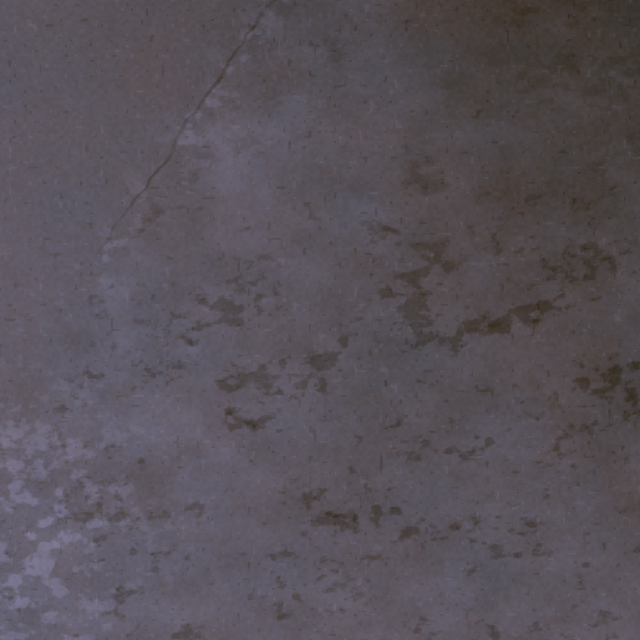
Reproduce this texture procedurally as a WebGL 1 fragment shader.

```glsl
precision highp float;
// Worn concrete floor in dim light: a smooth slab at the upper left meets a
// pitted one along a diagonal crack. A brown-to-lilac ramp is driven by a
// broad light field, then fbm mottling, pits, strokes, chips and fine grain.
uniform vec2 u_resolution;

const vec3 BROWN = vec3(0.275, 0.245, 0.236);
const vec3 LILAC = vec3(0.420, 0.400, 0.470);
const vec3 HUE_DRIFT = vec3(0.026, -0.004, -0.026);

// Light at the corners, as a position on the colour ramp
const float LIGHT_BL = 0.90;
const float LIGHT_BR = 0.50;
const float LIGHT_TL = 0.57;
const float LIGHT_TR = -0.12;
const float LIGHT_CENTRE = 0.13;

const vec2 CRACK_TOP = vec2(0.43, 1.0);
const float CRACK_SLOPE = 0.70;
const float CRACK_WIDTH = 0.0017;
const float GRAIN_SCALE = 175.0;
const float GRAIN_STRENGTH = 0.24;
const float PIT_DEPTH = 0.42;
const int STROKES = 12;

float hash(vec2 p) {
  vec3 q = fract(p.xyx * vec3(0.1031, 0.1030, 0.0973));
  q += dot(q, q.yzx + 33.33);
  return fract((q.x + q.y) * q.z);
}

float noise(vec2 p) {
  vec2 i = floor(p);
  vec2 f = fract(p);
  f = f * f * (3.0 - 2.0 * f);
  float low = mix(hash(i), hash(i + vec2(1.0, 0.0)), f.x);
  float high = mix(hash(i + vec2(0.0, 1.0)), hash(i + vec2(1.0)), f.x);
  return mix(low, high, f.y);
}

// Four octaves, scaled to 0..1
float fbm(vec2 p) {
  float sum = 0.0;
  float amp = 0.533;
  for (int i = 0; i < 4; i++) {
    sum += amp * noise(p);
    p = mat2(1.6, 1.2, -1.2, 1.6) * p + 17.3;
    amp *= 0.5;
  }
  return sum;
}

float segmentDistance(vec2 p, vec2 a, vec2 b) {
  vec2 ab = b - a;
  return length(p - a - ab * clamp(dot(p - a, ab) / dot(ab, ab), 0.0, 1.0));
}

// Short ragged gouges, mostly falling gently to the right
float gouges(vec2 p) {
  float mark = 0.0;
  vec2 ragged = p + 0.024 * (vec2(fbm(p * 38.0), fbm(p * 38.0 + 50.0)) - 0.5);
  for (int i = 0; i < STROKES; i++) {
    float k = float(i) + 1.0;
    vec2 centre = vec2(fract(k * 0.618 + 0.05), 0.18 + 0.58 * fract(k * 0.755));
    float angle = -0.25 + 1.3 * (hash(vec2(k, 7.0)) - 0.5);
    vec2 arm = vec2(cos(angle), sin(angle)) * mix(0.008, 0.034, hash(vec2(k, 3.0)));
    float d = segmentDistance(ragged, centre - arm, centre + arm);
    float strength = mix(0.35, 1.0, hash(vec2(k, 11.0)));
    mark = max(mark, strength * (1.0 - smoothstep(0.0, 0.010, d)));
  }
  return mark * smoothstep(0.25, 0.60, fbm(p * 75.0));
}

void main() {
  vec2 p = gl_FragCoord.xy / u_resolution;
  float pixel = 1.0 / u_resolution.y;

  // Signed distance to the wavering crack, positive on the pitted slab
  float waver = 0.020 * (fbm(vec2(p.y * 14.0, 2.0)) - 0.5)
              + 0.009 * (noise(vec2(p.y * 75.0, 5.0)) - 0.5);
  float side = p.x - CRACK_TOP.x + CRACK_SLOPE * (CRACK_TOP.y - p.y) + waver;
  side /= length(vec2(1.0, CRACK_SLOPE));
  float pitted = smoothstep(-0.008, 0.035, side);

  // Broad light and cloudy mottling
  float tone = mix(mix(LIGHT_BL, LIGHT_BR, p.x), mix(LIGHT_TL, LIGHT_TR, p.x), p.y);
  tone += LIGHT_CENTRE * (1.0 - smoothstep(0.0, 0.55, distance(p, vec2(0.52, 0.53))));
  tone += 0.13 * (1.0 - smoothstep(0.0, 0.20, distance(p, vec2(0.38, 0.75))));
  float cloud = fbm(p * 5.0 + 3.0) - 0.5;
  float mottle = fbm(p * vec2(17.0, 24.0) + 9.0) - 0.5;
  tone += mix(0.12, 0.42, pitted) * cloud + mix(0.08, 0.42, pitted) * mottle;

  // Crumbly pits in clumps, fewer in the dim upper right
  vec2 tilted = mat2(0.97, -0.24, 0.24, 0.97) * p;
  float crumbs = 0.55 * fbm(tilted * vec2(11.0, 17.0) + 31.0)
               + 0.45 * fbm(tilted * vec2(60.0, 85.0));
  float zone = pitted * mix(1.0, 0.35, smoothstep(0.45, 0.85, p.y));
  tone -= PIT_DEPTH * zone * smoothstep(0.57, 0.69, crumbs);
  tone -= 0.50 * pitted * gouges(p);

  // Pale scuffs at the lower left and along the joint
  float joint = exp(-abs(side - 0.012) * 32.0) * smoothstep(0.40, 0.60, p.y);
  float corner = 1.0 - smoothstep(0.05, 0.38, distance(p, vec2(0.0, 0.17)));
  float flakes = smoothstep(0.50, 0.70, fbm(p * vec2(42.0, 55.0) + 70.0));
  tone += 0.50 * flakes * max(0.75 * joint, corner);

  // The crack breaks up and fades towards the lower left
  float width = CRACK_WIDTH * mix(0.4, 1.9, noise(vec2(p.y * 32.0, 8.0)));
  float crack = 1.0 - smoothstep(width - pixel, width + 1.5 * pixel, abs(side));
  crack *= smoothstep(0.50, 0.72, p.y) * mix(0.25, 1.0, noise(vec2(p.y * 22.0, 4.0)));
  tone -= 0.50 * crack;

  // Fine grain with sparse dark and pale specks
  float grain = 0.65 * noise(p * GRAIN_SCALE) + 0.35 * noise(p * GRAIN_SCALE * 1.9) - 0.5;
  float speck = noise(p * GRAIN_SCALE * 0.72 + 90.0);
  tone += GRAIN_STRENGTH * grain;
  tone += 0.20 * smoothstep(0.84, 0.98, speck) - 0.26 * smoothstep(0.16, 0.03, speck);

  vec3 colour = mix(BROWN, LILAC, clamp(tone, -0.45, 1.5));
  colour += HUE_DRIFT * (fbm(p * 9.0 + 120.0) - 0.5 + 0.5 * (noise(p * 120.0) - 0.5));
  gl_FragColor = vec4(colour, 1.0);
}
```
